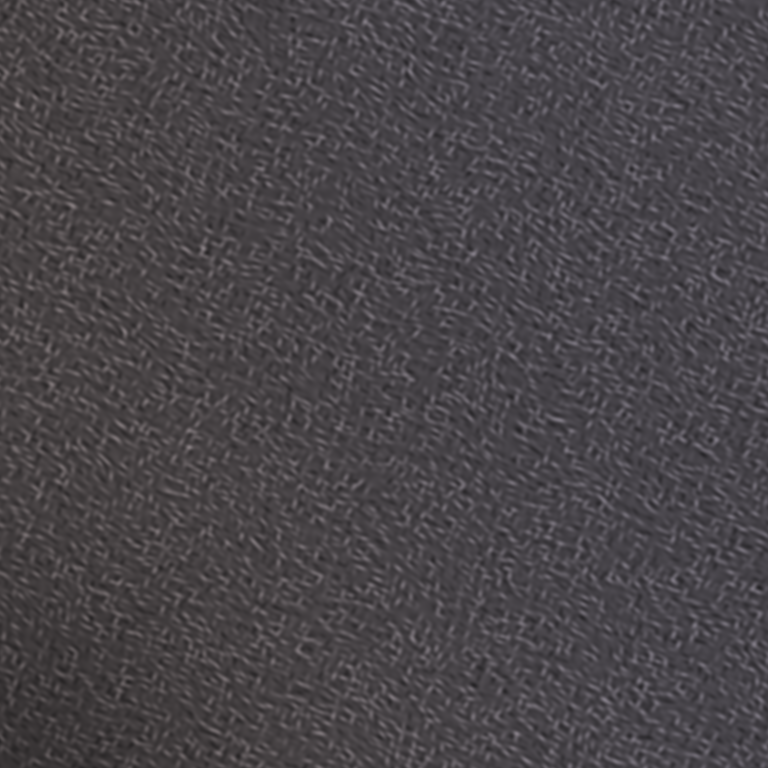
Write a Shadertoy shader that draws this texture.

```glsl
// Dark grey woven cloth with a fine slanted grain, warm at left and cool at right.

vec3 hash3(vec2 cell) {
    vec3 h = fract(vec3(cell.xyx) * vec3(0.1031, 0.1030, 0.0973));
    h += dot(h, h.yxz + 33.33);
    return fract((h.xxy + h.yzz) * h.zyx);
}

vec2 rotate(vec2 p, float angle) {
    float c = cos(angle), s = sin(angle);
    return vec2(c * p.x + s * p.y, c * p.y - s * p.x);
}

// Cellular noise: one short fibre with shaded flanks per jittered cell
float fibres(vec2 p) {
    vec2 home = floor(p);
    float sum = 0.0;
    for (int y = -1; y <= 1; y++) {
        for (int x = -1; x <= 1; x++) {
            vec2 cell = home + vec2(x, y);
            vec3 h = hash3(cell + 200.0);
            vec3 k = hash3(cell + 471.0);
            vec2 center = cell + 0.5 + 0.6 * (h.xy - 0.5);

            // Weft fibres slant down to the right, warp fibres stand steep
            float warp = step(0.5, mod(cell.x + cell.y, 2.0)) * step(0.3, k.y);
            float angle = mix(-0.3, 1.5, warp) + 0.5 * (k.x - 0.5);
            vec2 d = rotate(p - center, angle) / vec2(0.42, 0.32);
            sum += (h.z - 0.3) * (1.0 - 0.7 * d.y * d.y) * exp(-0.5 * dot(d, d));
        }
    }
    return sum - 0.05;
}

// Layered sines: slow unevenness of the cloth
float mottle(vec2 p) {
    float sum = 0.0, amp = 0.5;
    for (int i = 0; i < 4; i++) {
        sum += amp * sin(p.x + 1.7 * sin(p.y * 0.8)) * sin(p.y + 1.3 * sin(p.x * 0.7));
        p = rotate(p, 0.9) * 1.9 + 2.3;
        amp *= 0.6;
    }
    return sum;
}

void mainImage(out vec4 fragColor, in vec2 fragCoord) {
    vec2 uv = fragCoord / iResolution.xy;
    vec2 cloth = rotate(uv, -0.3);

    // Fibres and the faint rows of thread
    vec2 threads = cloth * vec2(92.0, 102.0);
    threads += 0.35 * vec2(sin(cloth.y * 31.0), sin(cloth.x * 27.0));
    float grain = 0.84 * fibres(threads);
    grain += 0.035 * sin(threads.y * 3.1416 + 0.8 * sin(threads.x * 0.9));
    grain += 0.03 * sin(threads.x * 3.1416 + 0.8 * sin(threads.y * 0.7));
    grain += 0.015 * mottle(cloth * 34.0);

    // Broad light: warm to cool, with a dim lower left corner
    float coolness = smoothstep(0.05, 0.85, uv.x + 0.25 * (uv.y - 0.5));
    vec3 color = mix(vec3(0.292, 0.272, 0.276), vec3(0.291, 0.279, 0.303), coolness);
    color *= 1.0 - 0.22 * exp(-dot(uv, uv) * 14.0);
    color *= 1.0 + 0.015 * sin(6.0 * cloth.y + 1.5 * cloth.x);

    color *= max(1.0 + grain, 0.45);
    fragColor = vec4(color, 1.0);
}
```
